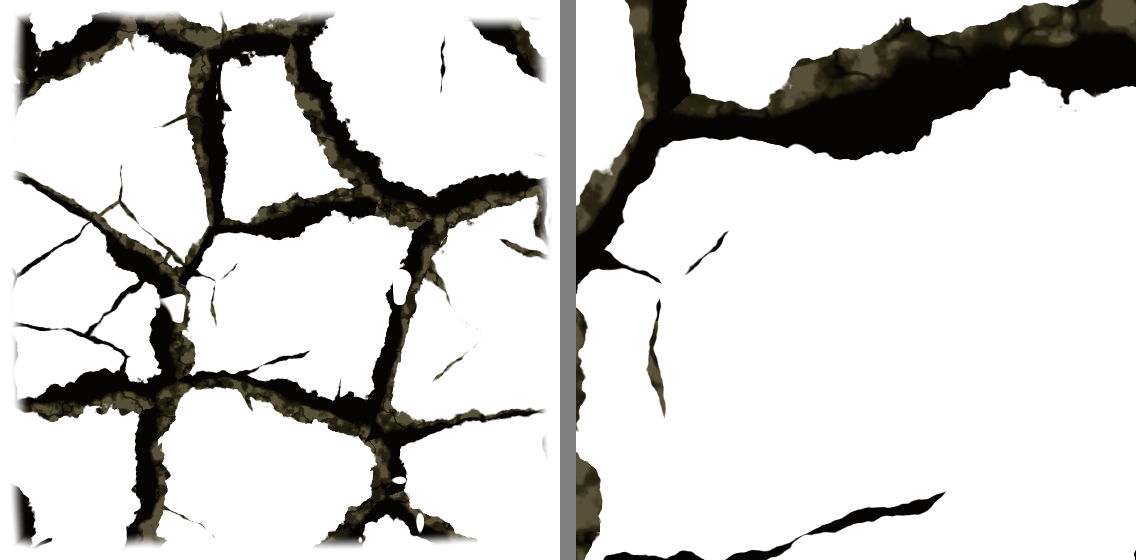
Left, the full canvas; right, a detail of the centre.
Give the GLSL for this pattern, as a Shadertoy shader.

```glsl
// Ragged dark earth cracks with crumbling brown walls and thin twigs on white, tileable.

const vec3 PAPER = vec3(1.0);
const vec3 SHADOW = vec3(0.02, 0.015, 0.008);
const vec3 OLIVE = vec3(0.16, 0.14, 0.07);
const vec3 TAN = vec3(0.35, 0.315, 0.225);

// Whole-number lattice index wrapped into 0 .. period - 1
vec2 wrap(vec2 index, float period) {
    return floor(mod(index + 0.5, period));
}

// Integer hash of a lattice point, two values in 0..1
vec2 hash2(vec2 index, float seed) {
    uvec3 v = uvec3(index.x, index.y, seed) * 1664525u + 1013904223u;
    v.x += v.y * v.z; v.y += v.z * v.x; v.z += v.x * v.y;
    v ^= v >> 16u;
    v.x += v.y * v.z; v.y += v.z * v.x;
    return vec2(v.xy >> 8u) / 16777216.0;
}

// Value noise that repeats over the canvas
float noise(vec2 uv, float period, float seed) {
    vec2 p = uv * period;
    vec2 i = floor(p), f = fract(p);
    f = f * f * (3.0 - 2.0 * f);
    float a = hash2(wrap(i, period), seed).x;
    float b = hash2(wrap(i + vec2(1, 0), period), seed).x;
    float c = hash2(wrap(i + vec2(0, 1), period), seed).x;
    float d = hash2(wrap(i + vec2(1, 1), period), seed).x;
    return mix(mix(a, b, f.x), mix(c, d, f.x), f.y);
}

// Four octaves of wrapped noise, normalised to 0..1
float fbm(vec2 uv, float period, float seed) {
    float sum = 0.0, weight = 0.5;
    for (int octave = 0; octave < 4; octave++) {
        sum += weight * noise(uv, period, seed + float(octave));
        period *= 2.0;
        weight *= 0.5;
    }
    return sum / 0.9375;
}

// Random offset around zero, used to bend lines
vec2 sway(vec2 uv, float period, float seed) {
    return vec2(fbm(uv, period, seed), fbm(uv, period, seed + 5.0)) - 0.5;
}

vec2 cellPoint(vec2 cell, float cells, float seed) {
    return cell + 0.5 + 0.8 * (hash2(wrap(cell, cells), seed) - 0.5);
}

// Distance to the nearest cell border (x) and which bank we are on, -1 or 1 (y)
vec2 crackNetwork(vec2 uv, float cells, float seed) {
    vec2 p = uv * cells, start = floor(p), home = start, toHome = vec2(9.0);
    for (int y = -1; y <= 1; y++)
    for (int x = -1; x <= 1; x++) {
        vec2 cell = start + vec2(x, y);
        vec2 toCell = cellPoint(cell, cells, seed) - p;
        if (dot(toCell, toCell) < dot(toHome, toHome)) {
            toHome = toCell;
            home = cell;
        }
    }
    float homeRank = hash2(wrap(home, cells), seed + 50.0).x;
    vec2 border = vec2(9.0, 1.0);
    for (int y = -2; y <= 2; y++)
    for (int x = -2; x <= 2; x++) {
        if (x == 0 && y == 0) continue;
        vec2 cell = home + vec2(x, y);
        vec2 toCell = cellPoint(cell, cells, seed) - p;
        float d = dot(0.5 * (toHome + toCell), normalize(toCell - toHome)) / cells;
        float rank = hash2(wrap(cell, cells), seed + 50.0).x;
        if (d < border.x) border = vec2(d, rank < homeRank ? 1.0 : -1.0);
    }
    return border;
}

// Earth colour from black shadow through olive to tan
vec3 earthRamp(float tone) {
    vec3 low = mix(SHADOW, OLIVE, smoothstep(0.05, 0.45, tone));
    return mix(low, TAN, smoothstep(0.45, 0.9, tone));
}

// 0 on the canvas border, rising softly and unevenly to 1 inside
float borderFade(vec2 uv) {
    vec2 inset = min(uv, 1.0 - uv);
    float uneven = 0.025 * noise(uv, 8.0, 111.0);
    return smoothstep(0.004, 0.035, min(inset.x, inset.y) - uneven);
}

void mainImage(out vec4 fragColor, in vec2 fragCoord) {
    vec2 uv = fragCoord / iResolution.xy;
    float pixel = 1.0 / iResolution.y;

    // Bend the straight borders into wandering, crooked lines
    vec2 bent = uv + 0.08 * sway(uv, 5.0, 11.0) + 0.016 * sway(uv, 24.0, 121.0);

    // Main cracks: width swells slowly and the rims crumble
    vec2 crack = crackNetwork(bent, 3.0, 7.0);
    float swell = smoothstep(0.0, 0.5, noise(uv, 5.0, 31.0));
    float halfWidth = mix(0.005, 0.029, swell);
    float crumble = fbm(uv, 32.0, 41.0) - 0.5 + 0.4 * (fbm(uv, 80.0, 51.0) - 0.5);
    float depth = halfWidth + crumble * (0.006 + 0.9 * halfWidth) - crack.x;

    // Small gaps inside the cracks
    float gap = noise(uv, 28.0, 61.0) + 0.6 * noise(uv, 4.0, 62.0);
    depth = min(depth, 0.1 * (1.3 - gap));

    // Twigs taper away from the main cracks
    float twigLine = crackNetwork(bent, 5.0, 19.0).x;
    float reach = 0.001 + 0.13 * smoothstep(0.45, 0.8, noise(uv, 6.0, 71.0));
    float taper = 1.0 - max(crack.x - halfWidth, 0.0) / reach;
    depth = max(depth, 0.005 * taper + 0.011 * crumble - twigLine);

    // One bank is lit earth, the other is in shadow
    float across = crack.y * min(crack.x / halfWidth, 1.0);
    float lit = smoothstep(-0.15, 0.35, across + 1.6 * (fbm(uv, 16.0, 81.0) - 0.5));
    float grain = smoothstep(0.25, 0.75, fbm(uv, 64.0, 91.0));
    float fissure = smoothstep(0.0, 0.06, abs(fbm(uv, 26.0, 101.0) - 0.5));
    vec3 earth = earthRamp(lit * (0.3 + 0.8 * grain) * mix(0.35, 1.0, fissure));

    // Smooth rims, dissolving into the ground at the canvas border
    float cover = smoothstep(-pixel, pixel, depth) * borderFade(uv);
    fragColor = vec4(mix(PAPER, earth, cover), 1.0);
}
```
